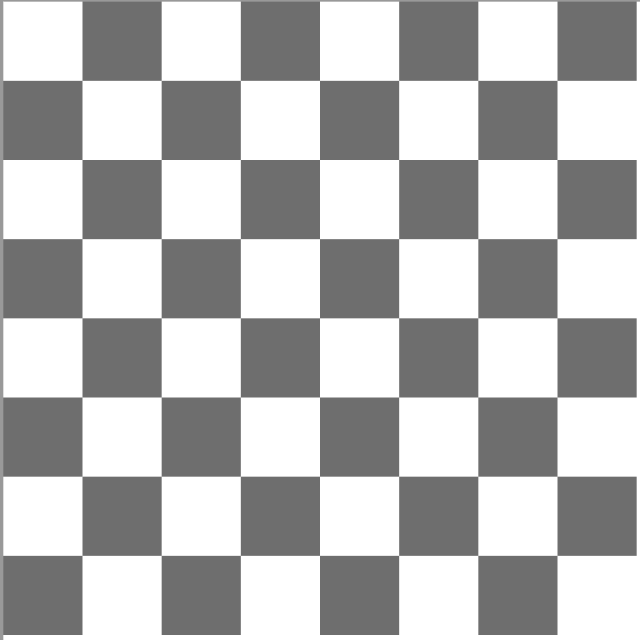
Reproduce this pattern procedurally as a Shadertoy shader.

```glsl
const float CELL_COUNT = 8.0;
const float CELL_SIZE = 0.1237;
const vec2 BOARD_ORIGIN = vec2(0.0052, 0.0078);
const vec3 LIGHT = vec3(1.0);
const vec3 DARK = vec3(0.43);
const vec3 BORDER = vec3(0.60);

// Coverage of the region where the signed distance is positive
float coverage(float dist, float pixel) {
    return clamp(dist / pixel + 0.5, 0.0, 1.0);
}

// Alternating unit stripes: +1 on even cells, -1 on odd cells
vec2 stripes(vec2 cell, vec2 pixel) {
    vec2 edge = abs(mod(cell - 0.5, 2.0) - 1.0) - 0.5;
    return clamp(2.0 * edge / pixel, -1.0, 1.0);
}

// Share of dark colour; the outer cells extend past the board
float checker(vec2 cell, vec2 pixel, float count) {
    vec2 s = stripes(clamp(cell, 0.5, count - 0.5), pixel);
    return 0.5 + 0.5 * s.x * s.y;
}

void mainImage(out vec4 fragColor, in vec2 fragCoord) {
    vec2 uv = fragCoord / iResolution.xy;
    vec2 pixel = 1.0 / iResolution.xy;
    vec2 boardEnd = BOARD_ORIGIN + CELL_COUNT * CELL_SIZE;

    // Checkerboard, ending at a light margin on the right and bottom
    vec2 cell = (uv - BOARD_ORIGIN) / CELL_SIZE;
    float dark = checker(cell, pixel / CELL_SIZE, CELL_COUNT);
    dark *= coverage(boardEnd.x - uv.x, pixel.x);
    dark *= coverage(uv.y - BOARD_ORIGIN.y, pixel.y);
    vec3 color = mix(LIGHT, DARK, dark);

    // Thin border strips along the left and top
    float left = coverage(BOARD_ORIGIN.x - uv.x, pixel.x);
    float top = coverage(uv.y - boardEnd.y, pixel.y);
    color = mix(color, BORDER, max(left, top));

    fragColor = vec4(color, 1.0);
}
```
